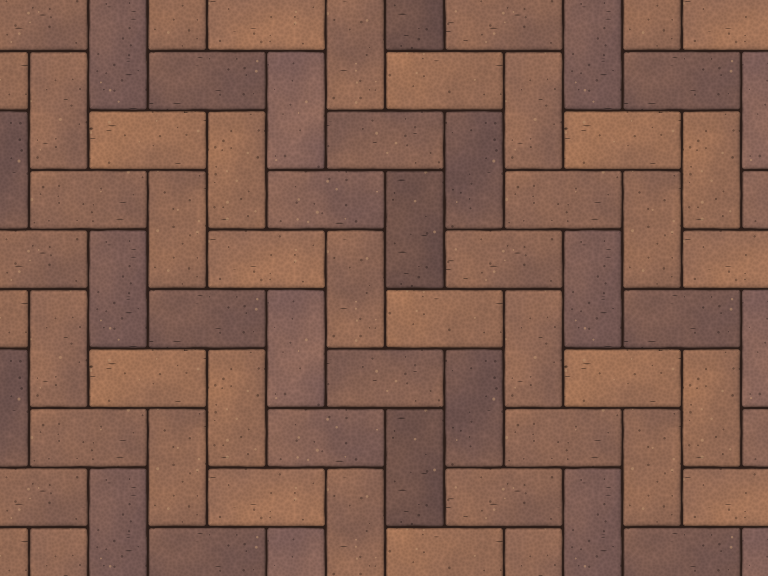
Reproduce this texture procedurally as a Shadertoy shader.

```glsl
// Herringbone paving of worn clay bricks, each two cells long and one wide.
// The diagonal index of a cell finds its brick; sixteen brick tones repeat
// every 8 x 4 cells. Sines tint the clay, cellular noise roughens it.

const vec2 CELLS = vec2(12.94, 9.68);      // cells across and down the canvas
const vec2 OFFSET = vec2(0.488, 0.857);    // first joints from the top left
const float GAP = 0.017;                   // half width of a joint
const vec3 JOINT = vec3(0.17, 0.115, 0.095);
const vec3 PLUM = vec3(0.475, 0.355, 0.325);
const vec3 ORANGE = vec3(0.615, 0.437, 0.332);
const vec3 SAND = vec3(0.74, 0.58, 0.44);

// Warmth and brightness of each brick, four per row of cells
const vec2 TONES[16] = vec2[16](
    vec2(0.55, 1.00), vec2(0.22, 0.96), vec2(0.05, 1.06), vec2(0.85, 1.00),
    vec2(0.10, 0.94), vec2(0.90, 1.00), vec2(0.85, 1.00), vec2(0.32, 0.97),
    vec2(0.08, 0.88), vec2(0.62, 1.00), vec2(0.62, 0.98), vec2(0.20, 1.01),
    vec2(0.62, 1.00), vec2(0.50, 0.98), vec2(0.02, 1.00), vec2(0.78, 1.02));

vec2 hash2(vec2 p, float seed) {
    vec2 s = vec2(dot(p, vec2(12.7, 31.1)), dot(p, vec2(26.9, 18.3)));
    return fract(sin(s + seed * 7.31) * 4375.5);
}

// Layered sines, roughly -1 to 1
float waves(vec2 p, float seed) {
    float sum = 0.0, amp = 0.5;
    for (int i = 0; i < 4; i++) {
        p = mat2(0.8, -0.6, 0.6, 0.8) * p * 1.9 + seed * 2.37;
        sum += amp * sin(p.x + 1.3 * sin(p.y));
        amp *= 0.55;
    }
    return sum;
}

// Distance to the nearest of the jittered cell points
float cellular(vec2 p, float seed) {
    vec2 base = floor(p);
    float nearest = 2.0;
    for (int y = -1; y <= 1; y++)
        for (int x = -1; x <= 1; x++) {
            vec2 c = base + vec2(x, y);
            nearest = min(nearest, distance(p, c + hash2(c, seed)));
        }
    return nearest;
}

// Sparse soft dots, one at most in each cell
float specks(vec2 p, float seed, float density) {
    vec2 c = floor(p);
    vec2 centre = 0.3 + 0.4 * hash2(c, seed);
    vec2 pick = hash2(c, seed + 3.7);
    float radius = mix(0.12, 0.24, pick.y);
    float dot0 = 1.0 - smoothstep(0.3 * radius, radius, distance(p - c, centre));
    return dot0 * step(pick.x, density);
}

float roundedBox(vec2 p, vec2 halfSize, float radius) {
    vec2 q = abs(p) - halfSize + radius;
    return length(max(q, 0.0)) + min(max(q.x, q.y), 0.0) - radius;
}

// Fired clay: cloudy tint, fine grain, pits, pale grit and short cracks
vec3 clay(vec2 p, vec2 tone, float seed) {
    float cloud = waves(p * 0.9, seed);
    float mottle = waves(p * 4.0, seed + 5.0);
    vec3 col = mix(PLUM, ORANGE, clamp(tone.x + 0.27 * cloud, -0.1, 1.1));
    col *= tone.y * (1.0 + 0.035 * cloud + 0.025 * mottle);
    col *= 1.0 + 0.14 * (cellular(p * 17.0, seed) - 0.46);
    col *= 1.0 - 0.28 * specks(p * 7.0, seed + 1.0, 0.13);
    col *= 1.0 - 0.35 * specks(p * vec2(2.6, 14.0), seed + 2.0, 0.035);
    return mix(col, SAND, 0.55 * specks(p * 6.0 + 0.4, seed + 4.0, 0.06));
}

void mainImage(out vec4 fragColor, in vec2 fragCoord) {
    // Cell coordinates, y pointing down
    vec2 uv = fragCoord / iResolution.xy;
    vec2 q = vec2(uv.x, 1.0 - uv.y) * CELLS - OFFSET;
    float pixel = CELLS.y / iResolution.y;

    // Find the first cell of the brick: diagonals 0,1 stand and 2,3 lie
    vec2 cell = floor(q);
    float diagonal = mod(cell.x + cell.y, 4.0);
    bool upright = diagonal < 1.5;
    vec2 along = upright ? vec2(0.0, 1.0) : vec2(1.0, 0.0);
    vec2 first = cell - along * mod(diagonal, 2.0);
    vec2 halfSize = 0.5 + 0.5 * along;
    vec2 p = q - first - halfSize;

    // Number of the brick within the repeat
    float row = mod(first.y, 4.0);
    float id = row * 4.0 + floor(mod(first.x + row, 8.0) * 0.5);
    float seed = id + 1.0;

    // Slightly uneven outline
    float d = roundedBox(p, halfSize - GAP, 0.045);
    d += 0.007 * waves(p * 3.0, seed + 9.0);

    // Worn rim, lit from the upper left
    vec2 inset = abs(p) - halfSize;
    vec2 facing = inset.x > inset.y ? vec2(sign(p.x), 0.0) : vec2(0.0, sign(p.y));
    float rim = smoothstep(-0.09, -0.02, d);
    vec3 col = clay(p, TONES[int(id)], seed);
    col *= 1.0 - rim * (0.03 + 0.07 * dot(facing, vec2(0.6, 0.8)));
    col *= 1.0 - 0.25 * smoothstep(-0.035, 0.0, d);

    float joint = smoothstep(-0.6 * pixel, 0.6 * pixel, d);
    fragColor = vec4(mix(col, JOINT, joint), 1.0);
}
```
